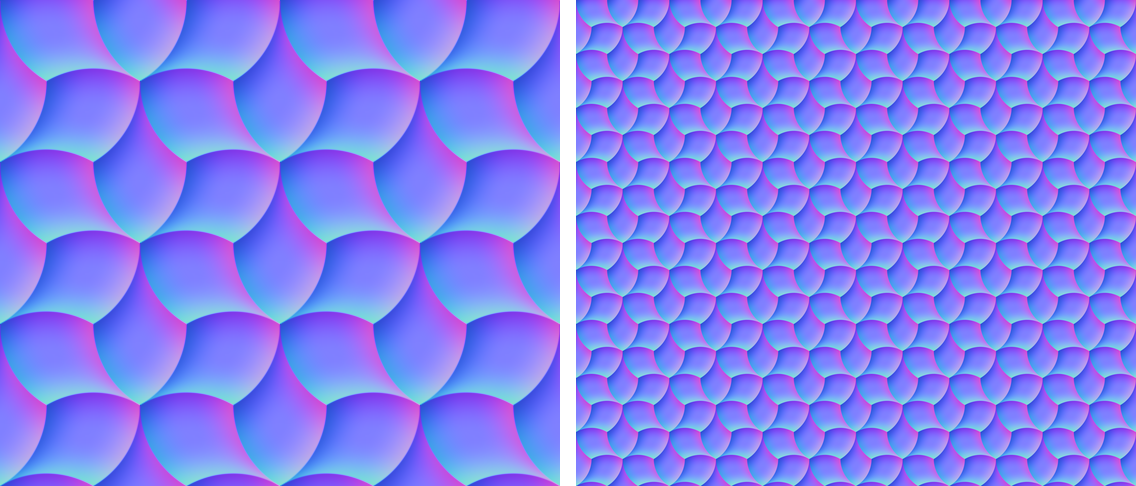
Left, the tile; right, the same tile 3 across and 3 down.
Write a Shadertoy shader that draws this texture map.

```glsl
// Interlocking curved scales shaded as a tangent-space normal map.
// Three rotated families of tiles share a triangular lattice; each tile is
// cut by four unit-radius arcs, and every arc bends the surface outward.

const float HALF_HEIGHT = 0.8660254;      // half a tile, in arc radii
const float COLUMN_STEP = 1.5;            // spacing of lattice columns
const vec2 CANVAS_REPEATS = vec2(2.0, 3.0);
const float EDGE_SLOPE = 0.72;
const float BEVEL_WIDTH = 0.45;
const float SEAM_SOFTNESS = 0.012;

// Steepness of the pillow at a given depth inside an edge.
float bevel(float depth) {
    float t = clamp(1.0 - depth / BEVEL_WIDTH, 0.0, 1.0);
    return EDGE_SLOPE * t * t;
}

// Outward slope and signed distance of one arc.
// side is 1 for a convex edge and -1 for a concave one.
vec3 arcEdge(vec2 p, vec2 centre, float side) {
    vec2 offset = p - centre;
    float radius = max(length(offset), 1e-4);
    float dist = side * (radius - 1.0);
    return vec3(side * offset / radius * bevel(-dist), dist);
}

// Wraps a point into the tile whose lower tip is a lattice point.
vec2 tileLocal(vec2 p) {
    float column = round(p.x / COLUMN_STEP);
    return vec2(p.x - column * COLUMN_STEP,
                mod(p.y - column * HALF_HEIGHT, 2.0 * HALF_HEIGHT));
}

// Slope in xy, signed distance to the tile outline in z.
vec3 scaleTile(vec2 p) {
    vec3 tile = vec3(0.0, 0.0, -1.0);
    for (int i = 0; i < 2; i++) {
        float mirror = float(2 * i - 1);
        vec3 lower = arcEdge(p, vec2(0.5 * mirror, HALF_HEIGHT), 1.0);
        vec3 upper = arcEdge(p, vec2(mirror, 2.0 * HALF_HEIGHT), -1.0);
        tile.xy += lower.xy + upper.xy;
        tile.z = max(tile.z, max(lower.z, upper.z));
    }
    return tile;
}

// Blends the three tile families across their shared outlines.
vec2 surfaceSlope(vec2 p, float softness) {
    mat2 turn = mat2(-0.5, HALF_HEIGHT, -HALF_HEIGHT, -0.5);
    mat2 frame = mat2(1.0);
    vec2 slope = vec2(0.0);
    float total = 0.0;
    for (int family = 0; family < 3; family++) {
        vec3 tile = scaleTile(tileLocal(frame * p));
        float cover = 1.0 - smoothstep(-softness, softness, tile.z);
        slope += cover * (tile.xy * frame);
        total += cover;
        frame = turn * frame;
    }
    return slope / max(total, 1e-3);
}

// Packs a surface slope into normal-map colour, green pointing down.
vec3 normalColour(vec2 slope) {
    vec3 normal = normalize(vec3(slope.x, -slope.y, 1.0));
    return 0.5 + 0.5 * normal;
}

void mainImage(out vec4 fragColor, in vec2 fragCoord) {
    // Whole lattice periods span the canvas, so opposite edges join.
    vec2 period = vec2(2.0 * COLUMN_STEP, 2.0 * HALF_HEIGHT);
    vec2 span = CANVAS_REPEATS * period;
    vec2 p = fragCoord / iResolution.xy * span;
    float softness = max(SEAM_SOFTNESS, span.x / iResolution.x);
    fragColor = vec4(normalColour(surfaceSlope(p, softness)), 1.0);
}
```
